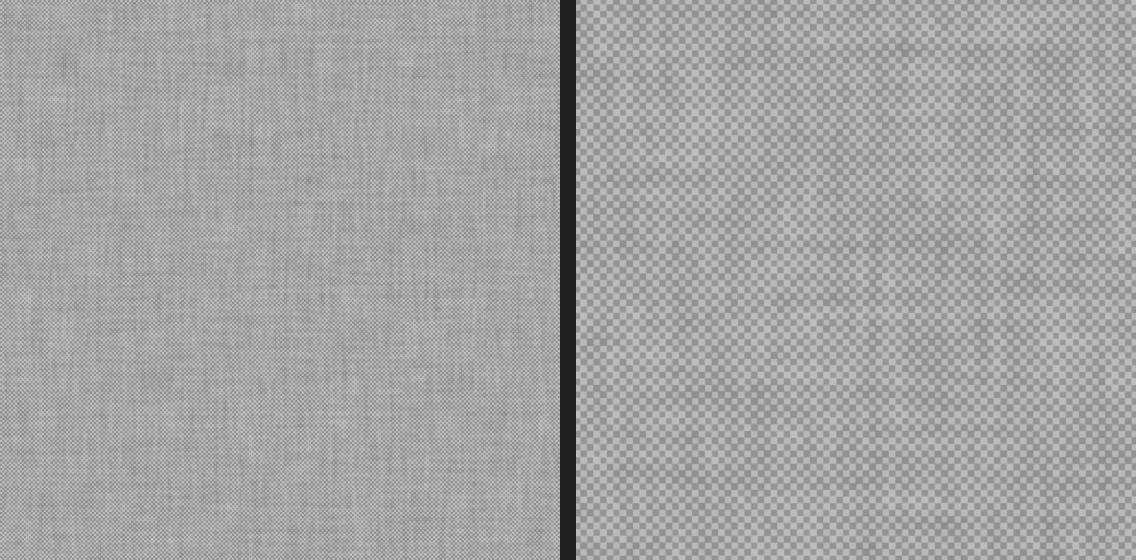
Left, the full canvas; right, a detail of the centre.
Give the GLSL for this texture, as a Shadertoy shader.

```glsl
// Plain-woven grey cloth: 256 by 256 threads form a fine checker of light and dark crossings.
// Wrapping gradient noise, stretched along each thread direction, adds slubs and faint
// streaks; finer noise makes single crossings uneven.

vec2 gradientAt(vec2 cell, vec2 period, uint seed) {
    uvec2 q = uvec2(mod(cell, period));
    uint h = q.x * 1597334677u ^ q.y * 3812015801u ^ seed * 2654435769u;
    h = (h ^ (h >> 16)) * 2246822519u;
    h = (h ^ (h >> 13)) * 3266489917u;
    float angle = float((h ^ (h >> 16)) & 65535u) / 65536.0 * 6.28318;
    return vec2(cos(angle), sin(angle));
}

// Gradient noise over the unit square, repeating after a whole number of cells
float wrapNoise(vec2 uv, vec2 period, uint seed) {
    vec2 p = uv * period;
    vec2 i = floor(p), f = fract(p);
    vec2 u = f * f * f * (f * (f * 6.0 - 15.0) + 10.0);
    vec2 e = vec2(1.0, 0.0);
    float a = dot(gradientAt(i, period, seed), f);
    float b = dot(gradientAt(i + e.xy, period, seed), f - e.xy);
    float c = dot(gradientAt(i + e.yx, period, seed), f - e.yx);
    float d = dot(gradientAt(i + e.xx, period, seed), f - e.xx);
    return mix(mix(a, b, u.x), mix(c, d, u.x), u.y);
}

void mainImage(out vec4 fragColor, in vec2 fragCoord) {
    vec2 uv = fragCoord / iResolution.xy;
    const float threads = 256.0;

    // Checker of crossings with soft, rounded corners
    vec2 wave = sin(uv * threads * 3.14159265);
    float crossing = wave.x * wave.y;

    // Slubs along the warp and the weft, drifting slightly sideways
    vec2 drift = 0.003 * vec2(wrapNoise(uv, vec2(5.0), 1u), wrapNoise(uv, vec2(5.0), 2u));
    vec2 bent = uv + drift;
    float warp = wrapNoise(bent, vec2(128.0, 14.0), 3u) + 0.6 * wrapNoise(bent, vec2(64.0, 6.0), 4u);
    float weft = wrapNoise(bent, vec2(14.0, 128.0), 5u) + 0.6 * wrapNoise(bent, vec2(6.0, 64.0), 6u);
    float slub = warp + 0.8 * weft;

    // Uneven crossings and broad mottling
    vec2 cellCentre = (floor(uv * threads) + 0.5) / threads;
    float grain = wrapNoise(cellCentre, vec2(128.0), 7u);
    float mottle = wrapNoise(uv, vec2(12.0), 8u);

    // Thread colours, shaded by the wear
    float light = smoothstep(-0.45, 0.45, crossing + 0.2 * slub + 0.25 * grain);
    vec3 color = mix(vec3(0.575), vec3(0.725), light);
    color += 0.022 * slub + 0.02 * grain + 0.012 * mottle;
    fragColor = vec4(color, 1.0);
}
```
